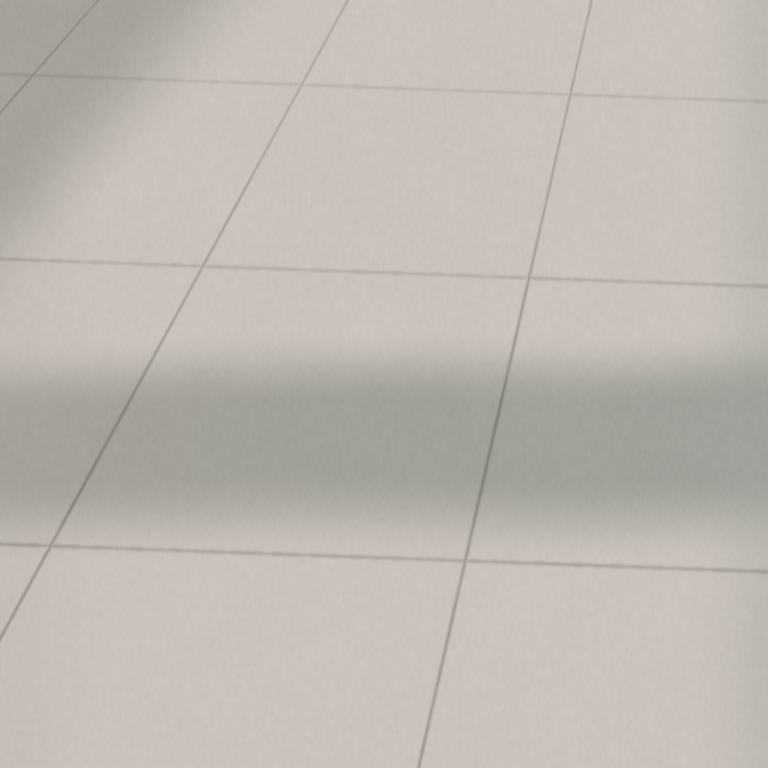
Reproduce this texture procedurally as a three.js fragment shader.

```glsl
// Pale stone floor tiles seen in perspective, crossed by two soft shadows.
// A projective map turns canvas points into tile coordinates for the joints;
// cellular noise gives the fine grain and layered sines the broad mottling.
varying vec2 vUv;

vec2 hash2(vec2 p) {
  p = vec2(dot(p, vec2(127.1, 311.7)), dot(p, vec2(269.5, 183.3)));
  return fract(sin(p) * 43758.5);
}

// Distance to the nearest scattered point, roughly centred on zero
float cellular(vec2 p) {
  vec2 cell = floor(p);
  float nearest = 2.0;
  for (int j = -1; j <= 1; j++) {
    for (int i = -1; i <= 1; i++) {
      vec2 neighbour = cell + vec2(float(i), float(j));
      nearest = min(nearest, distance(p, neighbour + hash2(neighbour)));
    }
  }
  return nearest - 0.48;
}

float mottling(vec2 p) {
  float sum = 0.0;
  float amplitude = 0.5;
  for (int i = 0; i < 4; i++) {
    sum += amplitude * sin(p.x + 1.7 * sin(p.y)) * sin(p.y * 0.9 + 1.3 * sin(p.x * 0.7));
    p = mat2(1.5, 1.1, -1.1, 1.5) * p + 2.3;
    amplitude *= 0.6;
  }
  return sum;
}

float lineMask(float dist, float width) {
  return exp(-dist * dist / (width * width));
}

void main() {
  vec2 p = vUv;
  float blotch = mottling(p * 17.0);

  // Perspective: nearness falls to zero at the slightly tilted horizon
  float nearness = 2.0313 - p.y - 0.036 * p.x;
  vec2 tile = vec2(((p.x - 0.9948) / nearness + 0.2236) / 0.3103,
                   (1.0 / nearness - 0.5748) / 0.156);
  vec2 toJoint = abs(fract(tile + 0.5) - 0.5);

  // Broad light, a little cooler and darker toward the right border
  vec3 stone = mix(vec3(0.794, 0.765, 0.737), vec3(0.793, 0.766, 0.736), p.y);
  stone = mix(stone, vec3(0.715, 0.71, 0.68), 0.7 * smoothstep(0.89, 1.02, p.x));
  stone = mix(stone, vec3(0.745, 0.72, 0.685), 0.45 * smoothstep(0.15, 0.0, p.x));

  // Shadow band across the middle and shadow wedge in the upper left
  float waver = 0.004 * sin(p.x * 9.0 + 1.0) + 0.003 * blotch;
  float bandY = p.y + waver;
  float band = smoothstep(0.265, 0.385, bandY)
             * (1.0 - smoothstep(0.465, 0.565, bandY - 0.012 * p.x));
  float wedge = 1.0 - smoothstep(0.18, 0.375, p.x + 0.85 * (1.0 - p.y) + waver);
  float shadow = max(band, wedge * 0.96);
  vec3 shade = mix(vec3(0.644, 0.633, 0.601), vec3(0.626, 0.635, 0.606), p.x);
  vec3 color = mix(stone, shade, shadow);

  // Fibrous grain, stretched upward, with sparse pale flecks
  vec2 slanted = vec2(p.x + 0.08 * p.y, p.y);
  float grain = 0.015 * cellular(slanted * vec2(210.0, 115.0))
              + 0.011 * cellular(slanted * vec2(95.0, 55.0) + 31.0);
  float fleck = smoothstep(0.34, 0.42, -cellular(p * vec2(75.0, 95.0) + 7.0));
  color += grain + 0.005 * blotch + 0.007 * fleck;

  // Thin soft joints: receding ones clearer, cross ones faint and ragged
  float ragged = 0.0004 * sin(p.x * 240.0) + 0.0003 * sin(p.x * 131.0);
  float recedingDist = toJoint.x * 0.3103 * nearness * 0.92;
  float crossDist = toJoint.y * 0.156 * nearness * nearness + ragged;
  float near = smoothstep(1.0, 1.75, nearness);
  float receding = lineMask(recedingDist, 0.0017 + 0.0006 * near);
  float across = lineMask(crossDist, 0.0024 + 0.0005 * near);
  float wear = 0.9 + 0.2 * blotch;
  color *= 1.0 - wear * max(receding * mix(0.15, 0.23, near),
                            across * mix(0.07, 0.15, near));

  gl_FragColor = vec4(color, 1.0);
}
```
